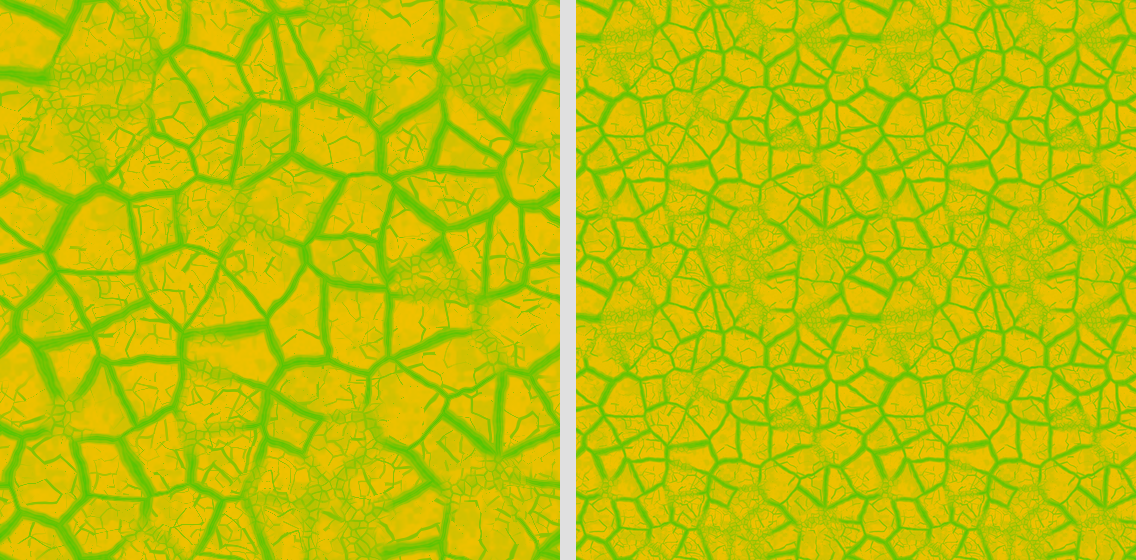
Left, the tile; right, the same tile 2 across and 2 down.
A Shadertoy shader for this texture:

```glsl
// Dried, cracked ground: yellow plates split by broad layered green fissures,
// with broken finer cracks on each plate and patches of crumbled rubble.
// Wrapped Voronoi edge distances are bent by wrapped noise, so the tile repeats.

const vec3 FISSURE_GREEN = vec3(0.38, 0.77, 0.01);
const vec3 PLATE_YELLOW  = vec3(0.945, 0.755, 0.0);

const float PLATES = 9.0;           // cells across the canvas, per crack level
const float SHARDS = 24.0;
const float CHIPS = 43.0;
const float PEBBLES = 64.0;
const float FISSURE_WIDTH = 0.0138; // half widths in canvas units
const float SHARD_WIDTH = 0.0034;
const float CHIP_WIDTH = 0.0021;

vec2 hash2(vec2 cell, float seed) {
    uvec2 v = uvec2(cell) + uvec2(uint(seed) * 173u, uint(seed) * 311u);
    v = v * 1664525u + 1013904223u;
    v.x += v.y * 1664525u;
    v.y += v.x * 1664525u;
    v ^= v >> 16u;
    v.x += v.y * 1664525u;
    v.y += v.x * 1664525u;
    v ^= v >> 16u;
    return vec2(v & 65535u) / 65535.0;
}

// Two channels of value noise, wrapping after n cells
vec2 noise2(vec2 p, float n, float seed) {
    p *= n;
    vec2 c = floor(p), f = p - c;
    f = f * f * (3.0 - 2.0 * f);
    vec2 lo = mix(hash2(mod(c, n), seed), hash2(mod(c + vec2(1, 0), n), seed), f.x);
    vec2 hi = mix(hash2(mod(c + vec2(0, 1), n), seed), hash2(mod(c + 1.0, n), seed), f.x);
    return mix(lo, hi, f.y);
}

// x: distance to the cell edge divided by that edge's strength, y: cell hash.
// Strengths run from weakest to 1; edges at or below zero vanish.
vec2 cracks(vec2 p, float n, float weakest, float seed) {
    p *= n;
    vec2 base = floor(p), f = p - base, home = vec2(0), toHome = vec2(0);
    float nearest = 1e3;
    for (int j = -1; j <= 1; j++)
    for (int i = -1; i <= 1; i++) {
        vec2 o = vec2(i, j);
        vec2 r = o + hash2(mod(base + o, n), seed) - f;
        float d = dot(r, r);
        if (d < nearest) { nearest = d; home = o; toHome = r; }
    }
    vec2 homeId = mod(base + home, n);
    float edge = 1e3;
    for (int j = -2; j <= 2; j++)
    for (int i = -2; i <= 2; i++) {
        vec2 o = home + vec2(i, j);
        vec2 id = mod(base + o, n);
        vec2 r = o + hash2(id, seed) - f;
        vec2 across = r - toHome;
        if (dot(across, across) > 1e-4) {
            float d = dot(0.5 * (r + toHome), normalize(across));
            float strength = mix(weakest, 1.0, hash2(id + homeId, seed + 7.0).x);
            edge = min(edge, d / max(strength, 0.02));
        }
    }
    return vec2(edge / n, hash2(homeId, seed + 3.0).y);
}

// Coverage of a thin crack whose width swells and dies away with presence
float thinCrack(float d, float width, float presence, float px) {
    float w = width * mix(0.4, 1.0, presence);
    return presence * (1.0 - smoothstep(w * 0.55, w * 1.1 + px, d));
}

void mainImage(out vec4 fragColor, in vec2 fragCoord) {
    vec2 uv = fragCoord / iResolution.xy;
    float px = 0.7 / iResolution.y;

    // Bend the straight cell edges, coarse to fine
    vec2 bent = uv + 0.030 * (noise2(uv, 5.0, 1.0) - 0.5)
                   + 0.011 * (noise2(uv, 19.0, 2.0) - 0.5);
    vec2 rough = bent + 0.0045 * (noise2(uv, 64.0, 3.0) - 0.5);

    vec2 patches = noise2(uv, 11.0, 4.0);
    vec2 mottle = 0.6 * noise2(uv, 23.0, 5.0) + 0.4 * noise2(uv, 90.0, 6.0);
    vec2 grain = noise2(uv, 190.0, 8.0);

    // Plate surface: 0 is green, 1 is yellow
    vec2 plate = cracks(rough, PLATES, 0.32, 10.0);
    float tone = 0.98 - 0.17 * smoothstep(0.46, 0.72, mottle.x)
               - 0.04 * plate.y + 0.06 * (grain.x - 0.5);

    // Broken fine cracks
    vec2 shard = cracks(rough, SHARDS, -0.75, 20.0);
    vec2 chip = cracks(rough, CHIPS, -0.8, 30.0);
    float shardCrack = thinCrack(shard.x, SHARD_WIDTH, smoothstep(0.22, 0.5, patches.x), px);
    float chipCrack = thinCrack(chip.x, CHIP_WIDTH, smoothstep(0.3, 0.65, patches.y), px);
    tone = mix(tone, 0.40, 0.85 * chipCrack);
    tone = mix(tone, 0.18 + 0.2 * mottle.y, shardCrack);

    // Broad fissures with strata running along them
    float depth = plate.x / FISSURE_WIDTH;
    float strata = sin(depth * 13.0 + 9.0 * noise2(uv, 13.0, 9.0).x + 3.0 * mottle.y);
    float wall = mix(0.05, 0.42, smoothstep(0.1, 0.95, depth))
               + 0.08 * strata + 0.22 * (mottle.y - 0.5) + 0.12 * (grain.y - 0.5);
    float soft = px / FISSURE_WIDTH;
    float rim = 1.0 - smoothstep(1.0, 1.22 + soft, depth);
    tone = mix(tone, min(tone, 0.74), rim);
    tone = mix(tone, wall, 1.0 - smoothstep(0.9 - soft, 1.02 + soft, depth));

    // Crumbled rubble beside and over some fissures
    vec2 pebble = cracks(rough, PEBBLES, 0.5, 40.0);
    float rubble = smoothstep(0.66, 0.78, noise2(uv, 8.0, 12.0).y)
                 * (1.0 - smoothstep(1.5, 2.6, depth));
    float pebbleTone = mix(0.34, 0.62 + 0.34 * pebble.y, smoothstep(0.0008, 0.0022 + px, pebble.x));
    tone = mix(tone, pebbleTone, 0.8 * rubble);

    fragColor = vec4(mix(FISSURE_GREEN, PLATE_YELLOW, clamp(tone, -0.12, 1.0)), 1.0);
}
```
